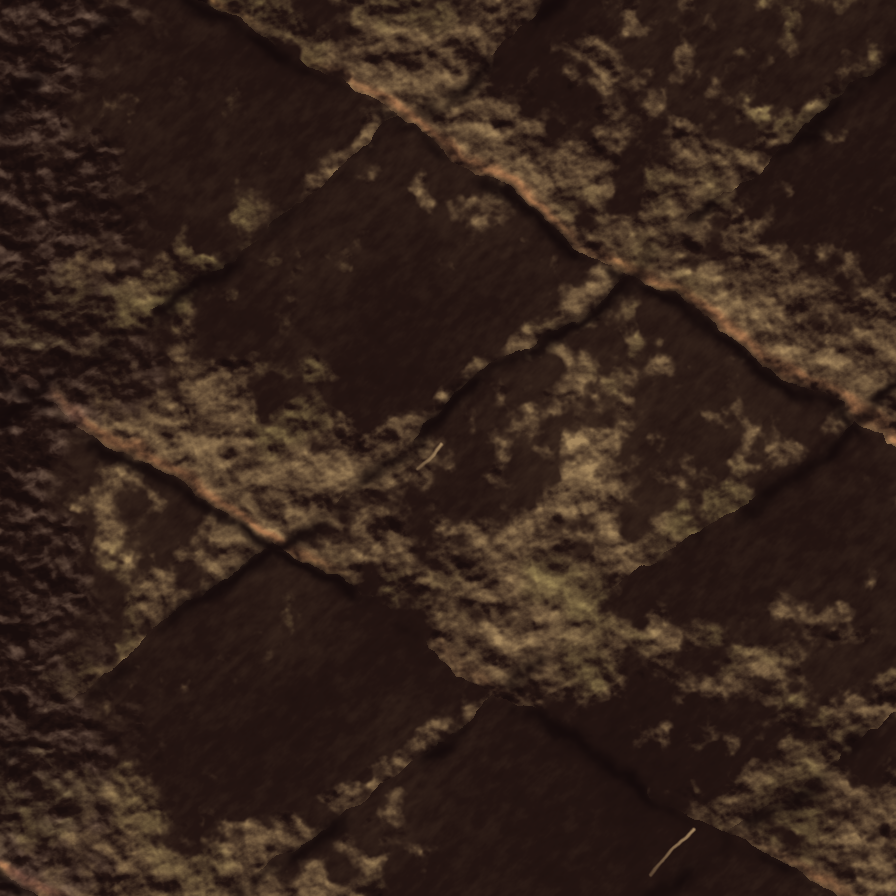
Reproduce this texture procedurally as a WebGL 1 fragment shader.

```glsl
precision highp float;
// Weathered stone slabs in a skewed grid, seen in low warm light.
// Lattice coordinates give the joints; moss gathers above them, and
// directional differences of fractal noise light the clumps and rubble.

uniform vec2 u_resolution;

#define GRID_ORIGIN vec2(0.443, 0.863)
#define JOINT_WARP 0.045
#define CLUMP_SCALE 27.0
#define LIGHT_STEP vec2(0.003, 0.007)
#define MOSS_TONE 0.36
#define MOSS_RELIEF 2.1
#define TUFT_RELIEF 0.75
#define SLAB_TONE 0.035
#define CREVICE_DEPTH 0.9

const vec3 SHADOW = vec3(0.075, 0.038, 0.038);
const vec3 STONE = vec3(0.138, 0.080, 0.067);
const vec3 LIT_MOSS = vec3(0.58, 0.47, 0.325);
const vec3 LIT_RUBBLE = vec3(0.57, 0.46, 0.38);
const vec3 STRAW = vec3(0.68, 0.56, 0.40);

float hash(vec2 p) {
  vec3 q = fract(vec3(p.xyx) * 0.1031);
  q += dot(q, q.yzx + 33.33);
  return fract((q.x + q.y) * q.z);
}

float noise(vec2 p) {
  vec2 cell = floor(p), f = fract(p);
  f = f * f * (3.0 - 2.0 * f);
  return mix(mix(hash(cell), hash(cell + vec2(1.0, 0.0)), f.x),
             mix(hash(cell + vec2(0.0, 1.0)), hash(cell + 1.0), f.x), f.y);
}

float fbm(vec2 p) {
  float sum = 0.0, gain = 0.5;
  for (int i = 0; i < 4; i++) {
    sum += gain * noise(p);
    p = mat2(1.6, 1.2, -1.2, 1.6) * p + 17.3;
    gain *= 0.5;
  }
  return sum / 0.9375;
}

// Brightness of a noise surface facing the light.
float relief(vec2 p, vec2 scale, float reach) {
  return fbm(p * scale + 40.0) - fbm((p + reach * LIGHT_STEP) * scale + 40.0);
}

float bell(float x, float width) {
  return exp(-x * x / (width * width));
}

float segment(vec2 p, vec2 a, vec2 b) {
  vec2 ab = b - a;
  return length(p - a - ab * clamp(dot(p - a, ab) / dot(ab, ab), 0.0, 1.0));
}

void main() {
  vec2 p = gl_FragCoord.xy / u_resolution;
  vec2 wobble = vec2(fbm(p * 9.0 + 3.0), fbm(p * 9.0 + 61.0)) - 0.5;
  vec2 crumble = vec2(fbm(p * 45.0 + 8.0), fbm(p * 45.0 + 77.0)) - 0.5;
  vec2 d = p - GRID_ORIGIN + JOINT_WARP * wobble + 0.014 * crumble;

  // Slab coordinates; whole numbers of x and y lie on the joints.
  vec2 slab = vec2(dot(d, vec2(2.135, -2.77)), dot(d, vec2(-1.137, -1.793)));
  vec2 inSlab = fract(slab);
  vec2 joint = (fract(slab + 0.5) - 0.5) / vec2(3.5, 2.12);

  // Moss fills the lower side of each slab and fringes its right side.
  float patches = fbm(p * 6.5 + 12.0) - 0.5;
  float ragged = fbm(p * 34.0 + 90.0) - 0.5;
  float band = 0.66 * smoothstep(0.36, 0.86, inSlab.y)
             + 0.38 * smoothstep(0.78, 0.97, inSlab.x);
  float moss = smoothstep(0.34, 0.62, band + 1.2 * patches + 1.1 * ragged + 0.09);

  // Loose rubble along the left side.
  float rubble = smoothstep(0.15, 0.03, p.x + 0.35 * patches + 0.25 * ragged);

  // Round clumps carrying fine tufts, and sharper chips of rubble.
  vec2 bent = p + 0.012 * crumble;
  float clumps = relief(bent, vec2(CLUMP_SCALE, CLUMP_SCALE * 1.2), 1.3);
  float tufts = relief(p + 0.71, vec2(75.0, 95.0), 0.6);
  float chips = relief(bent + 0.37, vec2(36.0, 52.0), 1.0);
  vec2 streak = vec2(p.x + p.y, 2.2 * (p.y - p.x));
  float grain = fbm(streak * 42.0) - 0.5;

  float tone = SLAB_TONE + 0.17 * grain + 0.24 * patches + 0.06 * tufts;
  float mossTone = MOSS_TONE + MOSS_RELIEF * clumps + TUFT_RELIEF * tufts
                 + 0.8 * patches + 0.25 * grain;
  tone = mix(tone, mossTone, moss);
  float rubbleTone = 0.13 + 2.0 * chips + 0.5 * tufts + 0.8 * patches;
  tone = mix(tone, rubbleTone, rubble * 0.9);

  // A lit lip above each joint, and a dark crevice below it.
  float lip = bell(joint.y + 0.008, 0.007) * smoothstep(-0.22, 0.12, patches);
  tone += lip * (0.18 + 0.8 * ragged);
  float broken = smoothstep(-0.18, 0.14, fbm(p * 14.0 + 7.0) - 0.5);
  float crevice = max(bell(joint.y - 0.007, 0.009), bell(joint.x - 0.006, 0.010));
  crevice *= CREVICE_DEPTH * broken;

  vec3 lit = mix(LIT_MOSS, LIT_RUBBLE, rubble);
  float green = smoothstep(0.52, 0.72, fbm(p * 9.0 + 130.0)) * moss;
  lit = mix(lit, vec3(0.50, 0.45, 0.26), 0.5 * green);
  lit += vec3(0.05, -0.03, -0.03) * lip;
  vec3 color = mix(STONE, lit, clamp(tone, 0.0, 1.15));
  color = mix(color, SHADOW, clamp(-tone * 2.5, 0.0, 0.7));
  color = mix(color, SHADOW, crevice);

  // Two stray straws, thinner toward the lower end.
  for (int i = 0; i < 2; i++) {
    vec2 centre = vec2(0.48, 0.49) + float(i) * vec2(0.27, -0.44);
    vec2 reach = vec2(0.013, 0.014) * (1.0 + 0.8 * float(i));
    float along = clamp(0.5 + 0.5 * dot(p - centre, reach) / dot(reach, reach), 0.0, 1.0);
    float straw = segment(p + 0.006 * crumble, centre - reach, centre + reach);
    color = mix(color, STRAW, (0.4 + 0.5 * along) * smoothstep(0.0032, 0.0004, straw));
  }
  gl_FragColor = vec4(color, 1.0);
}
```
